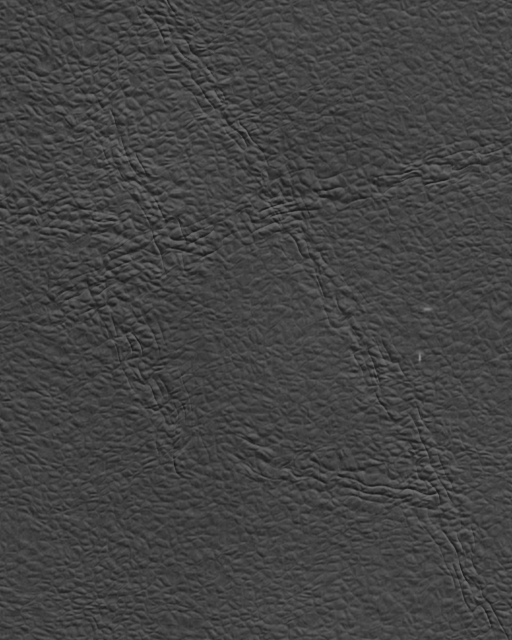
Reproduce this texture procedurally as a Shadertoy shader.

```glsl
// Dark grey leather: a height field of pebbles, fine wrinkles and creases
// that run along worn fold bands, shaded as soft relief lit from above.
// Lengths are in canvas heights; the hash is integer based.

const float BASE_GREY = 0.265;
const float SHADE_GAIN = 0.30;            // slope to brightness
const float SHADE_LIMIT = 0.17;           // soft limit of light and dark
const float LIGHT_STEP = 0.0016;          // reach of the slope probe
const vec2 LIGHT_DIR = vec2(0.30, 0.95);
const vec2 PEBBLE_FREQ = vec2(64.0, 88.0);
const vec2 WRINKLE_FREQ = vec2(58.0, 88.0);
const vec2 CREASE_FREQ = vec2(24.0, 78.0); // along and across a fold
const float CREASE_DEPTH = 0.75;
const float FOLD_WIDTH = 0.038;
const float CALM_RELIEF = 0.50;
const float WORN_RELIEF = 1.0;
const float GRAIN = 0.045;
const float TONE = 0.035;

// Fold bands, each a segment: start xy, end xy
const int FOLD_COUNT = 9;
const vec4 FOLDS[FOLD_COUNT] = vec4[FOLD_COUNT](
    vec4(0.24, 0.98, 0.42, 0.73),
    vec4(0.43, 0.68, 0.59, 0.43),
    vec4(0.59, 0.43, 0.77, 0.03),
    vec4(0.17, 0.82, 0.27, 0.60),
    vec4(0.20, 0.50, 0.28, 0.29),
    vec4(0.10, 0.53, 0.43, 0.68),
    vec4(0.43, 0.68, 0.80, 0.77),
    vec4(0.00, 0.69, 0.30, 0.61),
    vec4(0.40, 0.29, 0.67, 0.22));

uint scramble(uint x) {
    x ^= x >> 16; x *= 0x7feb352du;
    x ^= x >> 15; x *= 0x846ca68bu;
    return x ^ (x >> 16);
}

vec2 hash2(vec2 cell) {
    ivec2 c = ivec2(cell);
    uint h = scramble(uint(c.x) + scramble(uint(c.y)));
    return vec2(h & 0xffffu, h >> 16) / 65535.0;
}

float noise(vec2 p) {
    vec2 i = floor(p), f = p - i;
    f = f * f * f * (f * (f * 6.0 - 15.0) + 10.0);
    return mix(mix(hash2(i).x, hash2(i + vec2(1, 0)).x, f.x),
               mix(hash2(i + vec2(0, 1)).x, hash2(i + vec2(1, 1)).x, f.x), f.y);
}

vec2 warp(vec2 p, float freq, float amount) {
    return p + amount * (vec2(noise(p * freq + 11.0), noise(p * freq + 57.0)) - 0.5);
}

// Rounded cells with valleys between them
float pebbles(vec2 p) {
    vec2 i = floor(p), f = p - i;
    float nearest = 8.0, second = 8.0;
    for (int y = -1; y <= 1; y++)
    for (int x = -1; x <= 1; x++) {
        vec2 o = vec2(x, y);
        float d = length(o + hash2(i + o) - f);
        second = min(second, max(nearest, d));
        nearest = min(nearest, d);
    }
    return smoothstep(0.0, 0.7, second - nearest);
}

// x: crease depth, y: how worn the leather is
vec2 folds(vec2 p) {
    float depth = 0.0, wear = 0.0;
    for (int i = 0; i < FOLD_COUNT; i++) {
        vec2 start = FOLDS[i].xy, span = FOLDS[i].zw - start;
        float len = length(span);
        vec2 dir = span / len, rel = p - start;
        vec2 local = vec2(dot(rel, dir), dot(rel, vec2(-dir.y, dir.x)));
        float d = length(vec2(local.x - clamp(local.x, 0.0, len), local.y));
        float weight = exp(-d * d / (FOLD_WIDTH * FOLD_WIDTH));
        float ridge = 1.0 - abs(2.0 * noise(local * CREASE_FREQ + float(i) * 37.3) - 1.0);
        depth += weight * ridge * ridge;
        wear += weight;
    }
    return vec2(depth, wear);
}

float height(vec2 p) {
    vec2 q = warp(warp(p, 9.0, 0.022), 45.0, 0.007);
    vec2 fold = folds(q);
    vec2 toCorner = p - vec2(0.12, 0.84);
    float corner = 0.8 * exp(-dot(toCorner, toCorner) * 16.0);
    float patches = 0.5 * (noise(p * 6.0 + 3.0) - 0.4);
    float wear = clamp(0.6 * fold.y + corner + patches, 0.0, 1.0);
    float wrinkles = 0.8 * noise(q * WRINKLE_FREQ)
                   + 0.4 * noise(q * WRINKLE_FREQ * 1.9 + 21.0);
    float skin = wrinkles + 0.5 * pebbles(q * PEBBLE_FREQ);
    return mix(CALM_RELIEF, WORN_RELIEF, wear) * skin - CREASE_DEPTH * fold.x;
}

// Tiny pale scuff with a soft edge
float scuff(vec2 p, vec2 center, vec2 size) {
    vec2 d = (p - center) / size;
    return exp(-dot(d, d));
}

void mainImage(out vec4 fragColor, in vec2 fragCoord) {
    vec2 p = fragCoord / iResolution.y;

    // Relief shading from the slope towards the light
    vec2 probe = LIGHT_STEP * LIGHT_DIR;
    float slope = height(p - probe) - height(p + probe);
    float shade = SHADE_LIMIT * tanh(SHADE_GAIN * slope / SHADE_LIMIT);

    // Fine surface grain and faint broad tone
    float grain = GRAIN * (noise(p * 330.0) - 0.5);
    float tone = TONE * (noise(p * 4.0 + 5.0) - 0.5);
    float marks = 0.25 * scuff(p, vec2(0.667, 0.517), vec2(0.007, 0.003))
                + 0.35 * scuff(p, vec2(0.656, 0.441), vec2(0.002, 0.006));

    fragColor = vec4(vec3(BASE_GREY + shade + grain + tone + marks), 1.0);
}
```
